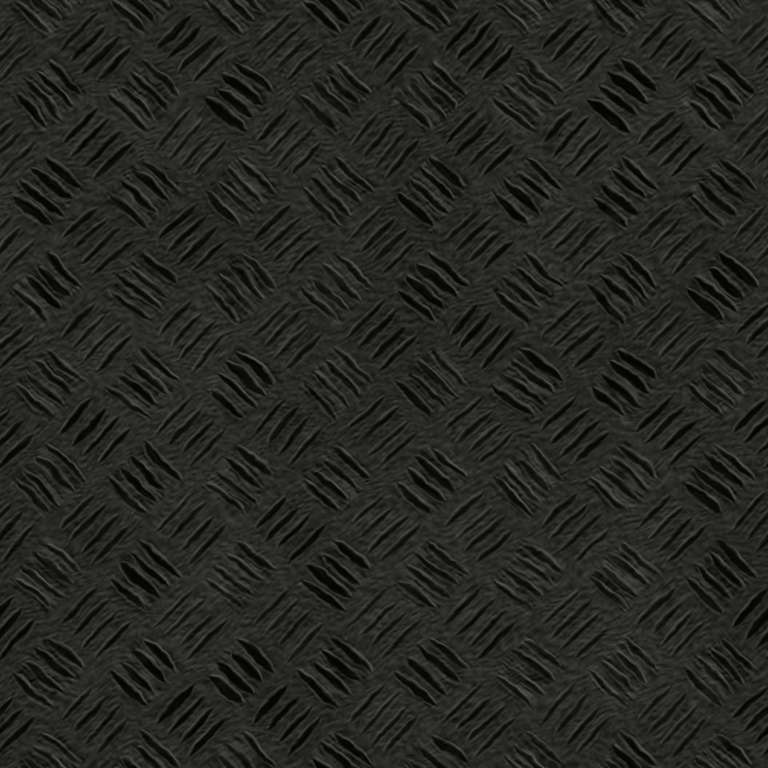
Give the GLSL for this texture, as a three.js fragment shader.

```glsl
#define REPEATS 8.0
#define BARS 4
#define BAR_STEP 0.165
#define BAR_REACH 0.265
#define BROAD_WIDTH 0.030
#define SLIM_WIDTH 0.023
#define EDGE 0.012
#define WOBBLE 0.045
#define GRAIN 0.075
#define GROUND vec3(0.161, 0.161, 0.148)
#define SHADOW vec3(0.018, 0.018, 0.014)
#define SHINE vec3(0.375, 0.375, 0.350)

varying vec2 vUv;

float hash(vec2 p) {
  return fract(sin(dot(p, vec2(127.1, 311.7))) * 43758.5453);
}

float noise(vec2 p) {
  vec2 i = floor(p), f = fract(p);
  f = f * f * (3.0 - 2.0 * f);
  float low = mix(hash(i), hash(i + vec2(1.0, 0.0)), f.x);
  float high = mix(hash(i + vec2(0.0, 1.0)), hash(i + 1.0), f.x);
  return mix(low, high, f.y);
}

vec2 warp(vec2 p) {
  return vec2(noise(p), noise(p + 41.3)) - 0.5;
}

// One group of parallel bars per cell: x shadow, y shine, z brushed streaks
vec3 barGroup(vec2 p, vec2 offset, float turn, float width, float wobble) {
  vec2 cell = floor(p - offset + 0.5);
  vec2 local = p - offset - cell;
  vec2 seed = mod(cell, REPEATS) + offset * 37.0;
  float wear = hash(seed + 5.3);
  local += wobble * (warp(p * 5.0) + 0.45 * warp(p * 15.0));

  float angle = turn + 0.16 * (hash(seed + 2.7) - 0.5);
  vec2 dir = vec2(cos(angle), sin(angle));
  float along = dot(local, dir);
  float across = dot(local, vec2(-dir.y, dir.x));
  float dark = 0.0, shine = 0.0;

  for (int i = 0; i < BARS; i++) {
    vec2 key = seed + float(i) * vec2(13.7, 7.9);
    float middle = (float(i) - 0.5 * float(BARS - 1)) * BAR_STEP;
    float v = across - middle - 0.03 * (hash(key + 1.1) - 0.5);
    float reach = BAR_REACH * mix(0.85, 1.1, hash(key + 3.1));
    float u = (along - 0.05 * (hash(key + 6.1) - 0.5)) / reach;
    float lens = 1.0 - u * u * abs(u);
    float w = width * mix(0.7, 1.25, hash(key + 4.9)) * mix(0.8, 1.35, wear * wear);
    float body = 1.0 - smoothstep(-EDGE, EDGE, abs(v) - w * lens);
    float halo = 0.42 * exp(-pow(v / (2.3 * w), 2.0)) * smoothstep(-0.1, 0.6, lens);
    float depth = mix(0.72, 1.0, wear) * (0.75 + 0.4 * noise(vec2(along * 7.0, across * 40.0) + key));
    dark = max(dark, max(body * depth, halo));

    // Bright upper rim and a fainter lower one
    float fade = smoothstep(-0.1, 0.4, lens);
    float rim = exp(-pow((v - w * lens - 0.021) / 0.013, 2.0));
    float lip = exp(-pow((v + w * lens + 0.019) / 0.011, 2.0));
    float broken = 0.4 + 0.9 * noise(vec2(along * 8.0, across * 14.0) + key * 3.0);
    shine = max(shine, fade * broken * max(rim, 0.55 * lip));
  }

  float area = (1.0 - smoothstep(0.20, 0.32, abs(along)))
             * (1.0 - smoothstep(0.28, 0.37, abs(across)));
  float streak = noise(vec2(along * 6.0, across * 38.0) + seed * 5.0) - 0.5;
  return vec3(dark, shine, streak * area);
}

// Short embossed strokes that follow a slowly bending direction
float brushedGrain(vec2 p) {
  vec2 q = p + 0.16 * warp(p * 3.1);
  vec2 stroke = vec2(q.x * 0.9 + q.y * 0.4, q.y * 0.9 - q.x * 0.4) * vec2(15.0, 34.0);
  float relief = noise(stroke) - noise(stroke + vec2(0.4, 0.8));
  return relief + 0.7 * (noise(p * 33.0 + 7.0) - 0.5);
}

void main() {
  vec2 p = vUv * REPEATS;

  // Two interlocking groups, half a cell apart and at right angles
  vec3 broad = barGroup(p, vec2(0.5, 0.0), -0.72, BROAD_WIDTH, WOBBLE);
  vec3 slim = barGroup(p, vec2(0.0, 0.5), 0.80, SLIM_WIDTH, WOBBLE * 0.6);
  float dark = max(broad.x, slim.x);
  float shine = max(broad.y, 0.75 * slim.y);

  // Rubber ground with grain and broad tonal drift
  vec3 color = GROUND * (0.92 + 0.16 * noise(p * 0.9));
  color += GRAIN * brushedGrain(p);
  color += 0.20 * broad.z + 0.08 * slim.z;

  color = mix(color, SHINE, clamp(0.75 * shine, 0.0, 1.0));
  color = mix(color, SHADOW, clamp(dark * (1.0 - 0.5 * shine), 0.0, 1.0));
  gl_FragColor = vec4(clamp(color, 0.0, 1.0), 1.0);
}
```
